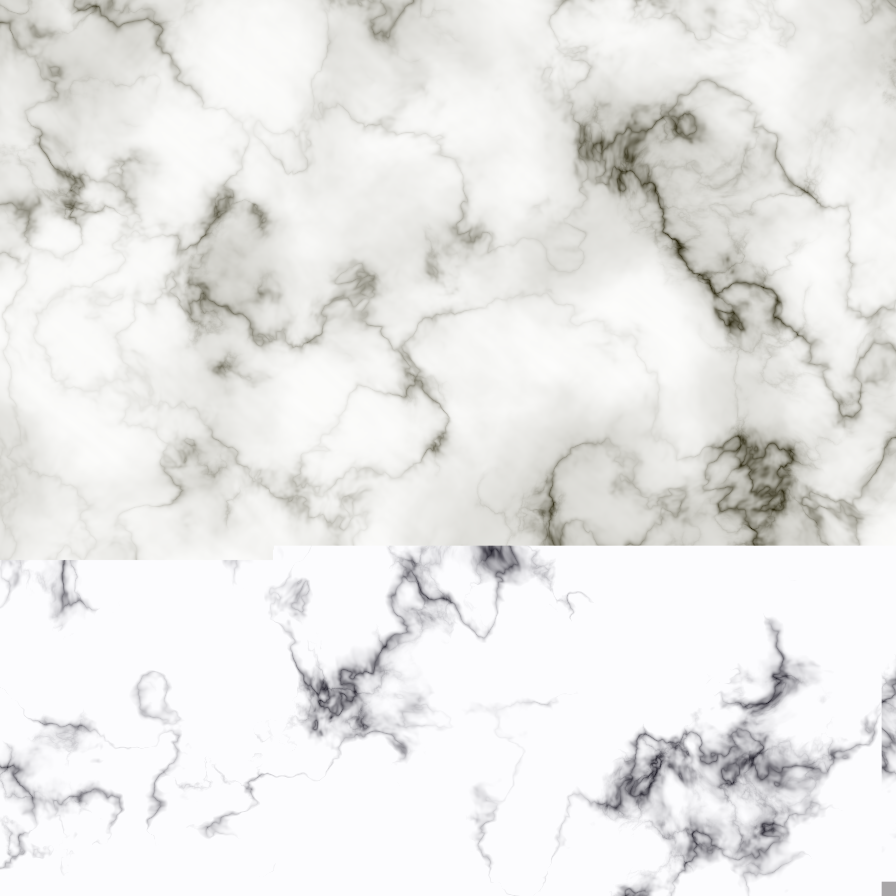
Give the GLSL for this texture, as a three.js fragment shader.

```glsl
// White marble: warm cloudy slab above a paler cool slab, both with branching grey veins.
varying vec2 vUv;

vec2 hashGradient(vec2 cell) {
  vec2 k = vec2(dot(cell, vec2(127.1, 311.7)), dot(cell, vec2(269.5, 183.3)));
  return fract(sin(k) * 43758.55) * 2.0 - 1.0;
}

float gradientNoise(vec2 p) {
  vec2 i = floor(p);
  vec2 f = p - i;
  vec2 u = f * f * f * (f * (f * 6.0 - 15.0) + 10.0);
  float a = dot(hashGradient(i), f);
  float b = dot(hashGradient(i + vec2(1.0, 0.0)), f - vec2(1.0, 0.0));
  float c = dot(hashGradient(i + vec2(0.0, 1.0)), f - vec2(0.0, 1.0));
  float d = dot(hashGradient(i + 1.0), f - 1.0);
  return mix(mix(a, b, u.x), mix(c, d, u.x), u.y);
}

float fbm(vec2 p) {
  float sum = 0.0;
  float gain = 1.0;
  for (int i = 0; i < 6; i++) {
    sum += gain * gradientNoise(p);
    p = mat2(1.6, 1.2, -1.2, 1.6) * p + 7.3;
    gain *= 0.5;
  }
  return sum;
}

// Darkness of the stone: clouds, veins with soft halos, crumbly patches, brushed grain
float marbleShade(vec2 p) {
  vec2 warp = vec2(fbm(p * 4.0 + 4.7), fbm(p * 4.0 + 19.2));
  vec2 q = p + 0.05 * warp;

  float field = fbm(q * 3.7 + 31.4);
  float activity = smoothstep(-0.2, 0.4, field);
  float cloud = smoothstep(-0.35, 0.5, fbm(q * 4.0 + 52.8) + 0.7 * field);

  float vein = abs(fbm(q * 5.2 + 11.6));
  float fine = abs(fbm(q * 12.0 + 73.1));
  float line = exp(-vein * 32.0);
  float halo = exp(-vein * 8.0);
  float fineLine = exp(-fine * 15.0);
  float crumbs = fineLine * smoothstep(0.3, 0.85, activity);

  vec2 brushed = vec2(dot(p, vec2(0.77, -0.64)), dot(p, vec2(0.64, 0.77)));
  float grain = gradientNoise(brushed * vec2(14.0, 95.0));

  return 0.11 * cloud
       + halo * (0.01 + 0.15 * activity)
       + line * (0.06 + 0.30 * activity)
       + crumbs * (0.07 + 0.18 * halo)
       + grain * (0.01 + 0.06 * activity * halo);
}

vec3 warmSlab(vec2 p) {
  return vec3(0.985, 0.985, 0.98) - marbleShade(p) * vec3(1.0, 1.02, 1.13);
}

// The pale slab keeps only the stronger veins
vec3 coolSlab(vec2 p) {
  float shade = max(marbleShade(p) - 0.13, 0.0) * 1.2;
  return vec3(0.988, 0.988, 0.996) - shade * vec3(1.0, 1.01, 0.97);
}

float above(float edge, float x) {
  return smoothstep(edge - 0.0008, edge + 0.0008, x);
}

void main() {
  vec2 uv = vUv;

  // Pale slab with a narrow offset strip and a grey chip at its right end
  float strip = above(0.984, uv.x) * (1.0 - above(0.31, uv.y));
  vec3 pale = mix(coolSlab(uv + vec2(3.4, 6.1)), coolSlab(uv + vec2(5.2, 2.3)), strip);
  float chip = strip * (1.0 - above(0.016, uv.y));
  pale = mix(pale, vec3(0.66, 0.65, 0.66), chip);

  // The stepped seam dips slightly at the left
  float seam = mix(0.375, 0.391, above(0.305, uv.x));
  vec3 color = mix(pale, warmSlab(uv), above(seam, uv.y));

  gl_FragColor = vec4(clamp(color, 0.0, 1.0), 1.0);
}
```
